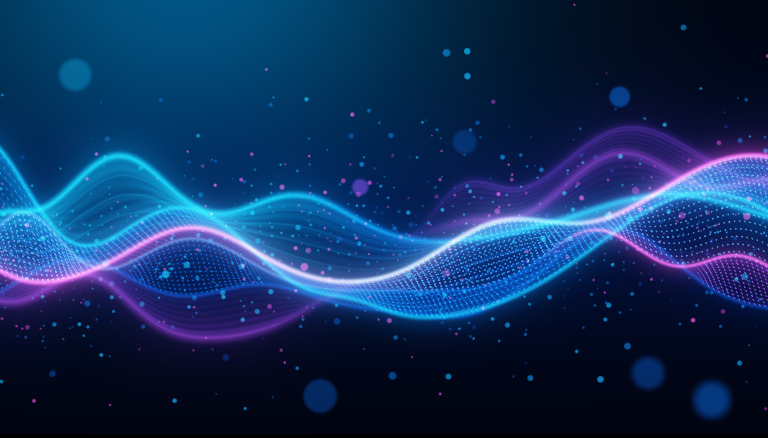
Write a Shadertoy shader that draws this background.

```glsl
const vec3 CYAN = vec3(.04, .7, 1.1);
const vec3 BLUE = vec3(.02, .25, .9);
const vec3 VIOLET = vec3(.4, .15, .85);
const vec3 MAGENTA = vec3(1, .24, .95);
const vec3 PALE = vec3(.62, .76, 1.1);

vec3 hash3(vec2 p) {
  vec3 q = fract(p.xyx * vec3(.1031, .103, .0973));
  q += dot(q, q.yzx + 33.33);
  return fract((q.xxy + q.yzz) * q.zyx);
}

float bell(float x, float centre, float width) {
  float d = (x - centre) / width;
  return exp(-d * d);
}

// Height and slope of a hump: centre, width, height
vec2 hump(float x, vec3 h) {
  float v = h.z * bell(x, h.x, h.y);
  return vec2(v, -2. * (x - h.x) * v / (h.y * h.y));
}

vec2 wave(float x, float base, vec3 a, vec3 b, vec3 c, vec3 d) {
  return vec2(base, 0) + hump(x, a) + hump(x, b) + hump(x, c) + hump(x, d);
}

// Bright core with a soft halo
float thread(vec2 p, vec2 w, float width) {
  float d = abs(p.y - w.x) * inversesqrt(1. + w.y * w.y * .33);
  return bell(d, 0., width) + .28 * exp(-d / (width * 4.5));
}

// Translucent sheet, brightest beside the first edge
float veil(float y, float bright, float faint) {
  float lo = min(bright, faint), hi = max(bright, faint);
  float inside = smoothstep(lo - .004, lo + .004, y) * smoothstep(hi + .004, hi - .004, y);
  float t = (y - lo) / max(hi - lo, .012);
  return inside * (.2 + .9 * exp(-abs(y - bright) / .04)) * (.8 + .2 * cos(t * 44.));
}

// Dots stretched between two edges
float mesh(vec2 uv, float a, float b, float aspect, float pixel) {
  const vec2 COUNT = vec2(150, 13);
  float span = max(abs(a - b), .01);
  float t = (uv.y - min(a, b)) / span;
  vec2 d = (fract(vec2(uv.x + .02 * t, t) * COUNT) - .5) * vec2(aspect, span) / COUNT;
  float spot = 1. - smoothstep(.001, .0016 + pixel * .6, length(d));
  return spot * step(0., t) * step(t, 1.) * smoothstep(.015, .07, span);
}

float disc(vec2 p, vec2 centre, float radius, float blur) {
  return 1. - smoothstep(radius - blur, radius + blur, length(p - centre));
}

// Random lights gathered around a sloping band
vec3 sparks(vec2 p, float cells, float size, float spread, float pixel) {
  vec2 id = floor(p * cells);
  vec3 r = hash3(id + cells), s = hash3(id + cells + 71.);
  vec2 centre = (id + .2 + .6 * r.xy) / cells;
  float present = step(r.z, .55 * bell(centre.y, .41 + .057 * centre.x, spread));
  float radius = size * mix(.35, 1., s.x * s.x);
  vec3 tint = mix(mix(BLUE, CYAN, s.y), MAGENTA, step(.72, s.z));
  return tint * present * (.3 + .7 * s.y) * disc(p, centre, radius, max(pixel, radius * .25));
}

void mainImage(out vec4 fragColor, in vec2 fragCoord) {
  vec2 uv = fragCoord / iResolution.xy;
  float pixel = 1. / iResolution.y, aspect = iResolution.x * pixel;
  float x = uv.x, y = uv.y;
  vec2 p = fragCoord * pixel;

  // Night backdrop with teal light from above
  vec3 color = vec3(.004, .014, .06);
  color += vec3(0, .32, .46) * bell(x, .24, .38) * bell(y, 1.06, .46);
  color += vec3(.002, .045, .17) * bell(y, .5, .27);

  // Flowing edges
  vec2 spine = wave(x, .345, vec3(-.03, .05, .05), vec3(.25, .115, .135), vec3(.65, .11, .125), vec3(.98, .21, .3));
  vec2 crest = wave(x, .44, vec3(0, .05, .06), vec3(.155, .095, .205), vec3(.385, .1, .115), vec3(.87, .17, .115));
  vec2 swell = wave(x, .26, vec3(-.03, .1, .42), vec3(.235, .14, .265), vec3(.92, .2, .3), vec3(.46, .06, .035));
  vec2 under = wave(x, .335, vec3(.03, .07, .18), vec3(.25, .1, .12), vec3(.775, .09, .14), vec3(.96, .07, .08));
  vec2 trough = wave(x, .22, vec3(-.05, .08, .1), vec3(.11, .08, .15), vec3(.52, .13, .17), vec3(.8, .11, .2));
  vec2 arch = wave(x, .38, vec3(.6, .07, .15), vec3(.82, .16, .33), vec3(1.02, .1, .1), vec3(.45, .05, .03));
  vec2 inner = wave(x, .45, vec3(.81, .11, .2), vec3(1.02, .1, .14), vec3(.61, .06, .04), vec3(.5, .05, .01));
  vec2 keel = wave(x, .29, vec3(.8, .11, .19), vec3(.1, .1, .12), vec3(.34, .09, .06), vec3(.6, .06, -.02));

  // Tints along the flow
  float left = 1. - smoothstep(.3, .52, x);
  float right = smoothstep(.5, .66, x);
  float end = smoothstep(.68, .82, x);
  vec3 crestTint = mix(BLUE, CYAN, max(.3 + .7 * left, .75 * right));
  vec3 underTint = mix(mix(BLUE, PALE, .5 * left), MAGENTA, end);
  vec3 spineTint = mix(MAGENTA, PALE, bell(x, .53, .2));
  spineTint = mix(spineTint, CYAN, .7 * bell(x, .72, .07));
  vec3 orchid = mix(VIOLET, MAGENTA, .3);

  // Translucent sheets
  vec3 light = crestTint * .65 * veil(y, crest.x, spine.x);
  light += BLUE * .5 * veil(y, swell.x, spine.x);
  light += mix(VIOLET, BLUE, right) * .5 * veil(y, spine.x, under.x);
  light += mix(BLUE, VIOLET, end) * .38 * veil(y, under.x, keel.x);
  light += CYAN * .4 * left * veil(y, swell.x, crest.x);
  light += VIOLET * .5 * left * veil(y, trough.x, keel.x);
  light += VIOLET * .4 * right * veil(y, arch.x, inner.x);
  light += VIOLET * .38 * right * veil(y, inner.x, crest.x);

  // Dotted fabric
  light += mix(PALE, CYAN, .5) * .8 * mesh(uv, spine.x, under.x, aspect, pixel);
  light += mix(BLUE, CYAN, .6) * .9 * mesh(uv, swell.x, spine.x, aspect, pixel);
  light += mix(BLUE, MAGENTA, .5 * end) * mesh(uv, under.x, keel.x, aspect, pixel);

  // Glowing edges
  light += spineTint * 1.7 * thread(p, spine, .0052);
  light += crestTint * thread(p, crest, .007);
  light += mix(CYAN, BLUE, .2) * .95 * thread(p, swell, .005);
  light += underTint * mix(.6, 1.2, end) * thread(p, under, .0038);
  light += orchid * .45 * left * thread(p, trough, .01);
  light += VIOLET * .18 * right * thread(p, arch, .01);
  light += orchid * .42 * right * thread(p, inner, .01);
  light += BLUE * .55 * thread(p, keel, .005);

  // Fine strands between edges
  for (float t = .2; t < .9; t += .2) {
    light += BLUE * .3 * thread(p, mix(spine, swell, t), .0022);
    light += crestTint * .16 * thread(p, mix(crest, spine, t), .0022);
  }

  // Scattered sparks, fine to coarse
  for (float k = 0.; k < 3.; k++)
    light += sparks(p + k * .013, 46. - 15. * k, .003 + .003 * k, .15 + .05 * k, pixel);

  // Large soft lights
  vec3 azure = mix(BLUE, CYAN, .25);
  light += CYAN * .3 * disc(p, vec2(.098 * aspect, .829), .036, .008);
  light += azure * .35 * disc(p, vec2(.417 * aspect, .096), .038, .006);
  light += azure * .55 * disc(p, vec2(.927 * aspect, .087), .04, .016);
  light += azure * .4 * disc(p, vec2(.844 * aspect, .148), .036, .012);
  light += azure * .55 * disc(p, vec2(.807 * aspect, .779), .023, .005);
  light += azure * .25 * disc(p, vec2(.605 * aspect, .676), .027, .006);
  light += VIOLET * .75 * disc(p, vec2(.469 * aspect, .573), .018, .005);

  color += (1. - exp(-light * 1.15)) * (1. - color);
  fragColor = vec4(color * smoothstep(.006, .011, y), 1);
}
```
